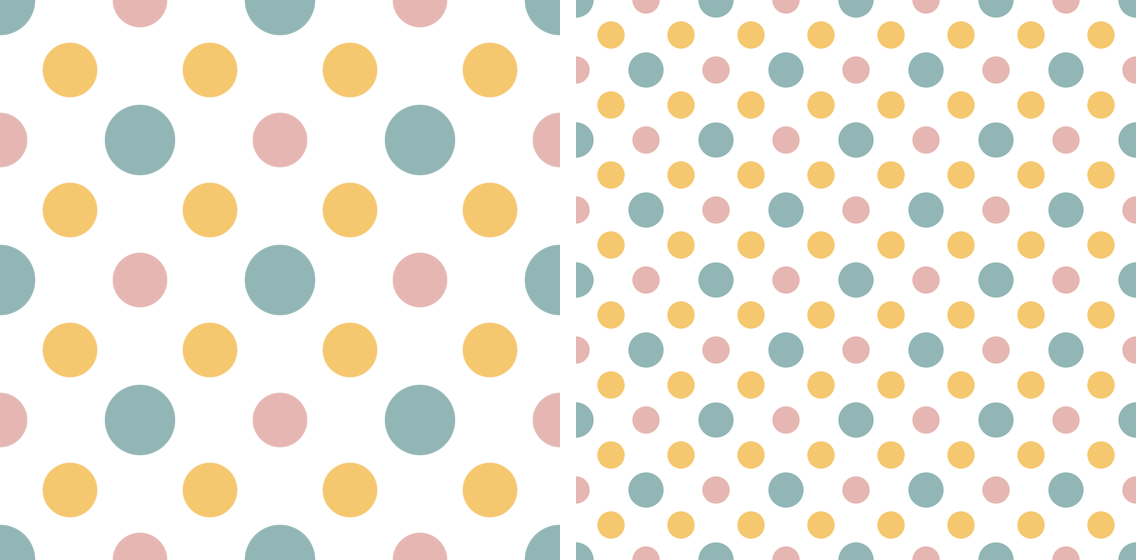
Left: one tile. Right: repeated 2 by 2.
Write a WebGL 1 fragment shader that draws this pattern.

```glsl
precision highp float;

uniform vec2 u_resolution;

// Coverage of a disc with a soft edge about one pixel wide
float disc(vec2 offset, float radius, float pixel) {
  return 1.0 - smoothstep(-0.75 * pixel, 0.75 * pixel, length(offset) - radius);
}

void main() {
  // Four cells across and down, measured in cell units
  vec2 cell = 4.0 * gl_FragCoord.xy / u_resolution;
  float pixel = 4.0 / min(u_resolution.x, u_resolution.y);

  // Yellow dots sit at the cell centres
  vec3 color = vec3(1.0);
  color = mix(color, vec3(0.96, 0.784, 0.435), disc(fract(cell) - 0.5, 0.195, pixel));

  // Large teal and small pink dots alternate on the cell corners
  vec2 corner = floor(cell + 0.5);
  float isPink = mod(corner.x + corner.y, 2.0);
  vec3 cornerColor = mix(vec3(0.567, 0.714, 0.71), vec3(0.9, 0.714, 0.698), isPink);
  float cornerRadius = mix(0.2515, 0.195, isPink);
  color = mix(color, cornerColor, disc(cell - corner, cornerRadius, pixel));

  gl_FragColor = vec4(color, 1.0);
}
```
